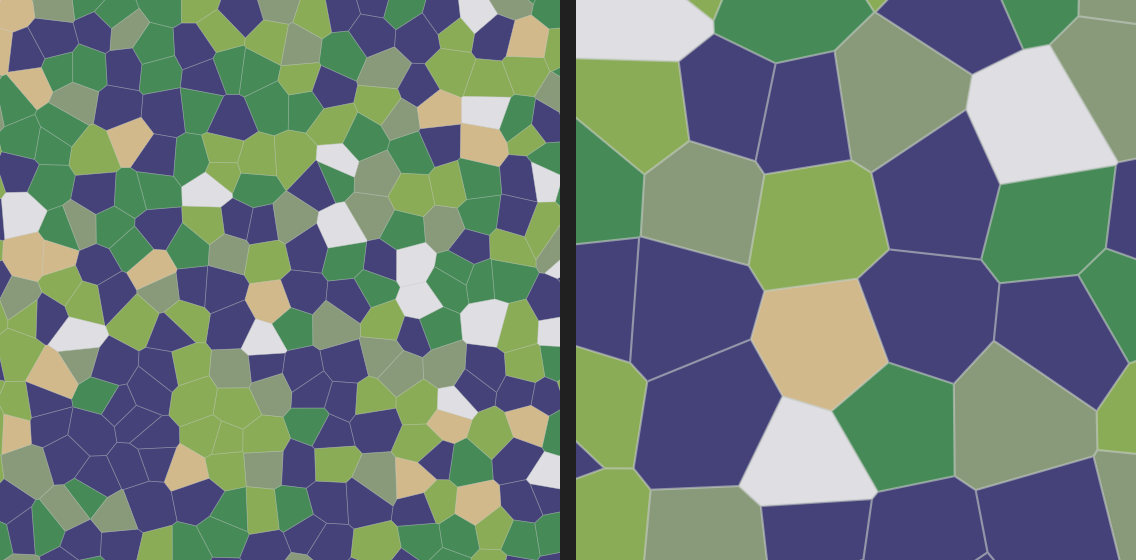
Left: the whole. Right: its middle third, enlarged.
A WebGL 2 fragment shader for this pattern:

```glsl
#version 300 es
precision highp float;
uniform vec2 u_resolution;
out vec4 fragColor;

// Integer hash of a lattice cell, three values in 0..1
vec3 hash3(vec2 cell) {
    uvec3 h = uvec3(ivec3(ivec2(cell) + 64, 7));
    h = h * 1664525u + 1013904223u;
    for (int i = 0; i < 2; i++) {
        h.x += h.y * h.z;
        h.y += h.z * h.x;
        h.z += h.x * h.y;
        h ^= h >> 16u;
    }
    return vec3(h >> 8u) / 16777216.0;
}

// Jittered seed point of a cell
vec2 seedPoint(vec2 cell) {
    return cell + 0.5 + 0.8 * (hash3(cell).xy - 0.5);
}

// Weighted random choice from the palette
vec3 cellColor(vec2 cell) {
    float pick = hash3(cell).z;
    if (pick < 0.295) return vec3(0.267, 0.259, 0.475); // indigo
    if (pick < 0.510) return vec3(0.270, 0.540, 0.340); // green
    if (pick < 0.740) return vec3(0.540, 0.675, 0.337); // lime
    if (pick < 0.860) return vec3(0.535, 0.605, 0.475); // sage
    if (pick < 0.930) return vec3(0.824, 0.725, 0.545); // sand
    return vec3(0.870, 0.870, 0.890);                   // pale grey
}

void main() {
    const float cells = 15.7;
    float side = min(u_resolution.x, u_resolution.y);
    vec2 p = gl_FragCoord.xy / side * cells;
    float pixel = cells / side;
    vec2 home = floor(p);

    // Nearest seed
    vec2 nearCell = home;
    vec2 toNear = vec2(0.0);
    float best = 1e3;
    for (int y = -2; y <= 2; y++)
    for (int x = -2; x <= 2; x++) {
        vec2 cell = home + vec2(x, y);
        vec2 toSeed = seedPoint(cell) - p;
        float d = dot(toSeed, toSeed);
        if (d < best) {
            best = d;
            nearCell = cell;
            toNear = toSeed;
        }
    }

    // Distance to the closest border and the cell behind it
    float border = 1e3;
    vec2 nextCell = nearCell;
    for (int y = -2; y <= 2; y++)
    for (int x = -2; x <= 2; x++) {
        vec2 cell = nearCell + vec2(x, y);
        if (x == 0 && y == 0) continue;
        vec2 toSeed = seedPoint(cell) - p;
        float d = dot(0.5 * (toNear + toSeed), normalize(toSeed - toNear));
        if (d < border) {
            border = d;
            nextCell = cell;
        }
    }

    // Smooth joint between neighbours, then a faint hairline on top
    float spill = clamp(0.5 - border / pixel, 0.0, 0.5);
    vec3 color = mix(cellColor(nearCell), cellColor(nextCell), spill);
    vec2 rim = clamp((vec2(0.01, -0.01) - border) / pixel + 0.5, 0.0, 1.0);
    color = mix(color, vec3(0.78, 0.80, 0.78), 0.6 * (rim.x - rim.y));

    fragColor = vec4(color, 1.0);
}
```
